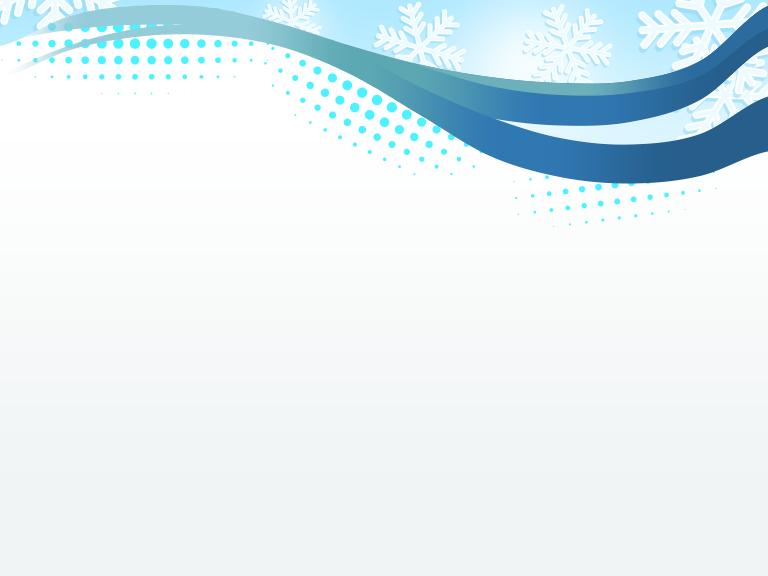
This background is drawn by a WebGL 2 fragment shader. Its source:

```glsl
#version 300 es
precision highp float;
// Winter header: blue ribbons, snowflakes and halftone dots over a pale gradient.
uniform vec2 u_resolution;
out vec4 outColor;

float px; // size of one pixel in canvas units

// Ribbon edges: heights below the top at steps of 0.7 across the canvas
const float crest[12] = float[](.46, .16, .055, .075, .235, .455, .645, .77, .83, .81, .61, .05);
const float seam[12] = float[](.46, .16, .055, .075, .235, .455, .66, .86, .95, .93, .76, .28);
const float middle[12] = float[](.9, .7, .6, .6, .6, .8, 1., 1.18, 1.255, 1.22, 1., .46);
const float lowerTop[12] = float[](.46, .16, .055, .075, .235, .50, .87, 1.17, 1.38, 1.445, 1.34, .96);
const float base[12] = float[](.78, .50, .365, .352, .465, .74, 1.15, 1.56, 1.77, 1.835, 1.76, 1.51);

float spline(float k[12], float x) {
  float s = clamp(x / .7, 0., 10.999);
  int i = int(s);
  float t = fract(s);
  float a = k[max(i - 1, 0)], b = k[i], c = k[i + 1], d = k[min(i + 2, 11)];
  return b + .5 * t * (c - a + t * (2. * a - 5. * b + 4. * c - d + t * (3. * (b - c) + d - a)));
}

float cover(float d) { return clamp(.5 + d / px, 0., 1.); }

mat2 rotate(float a) { return mat2(cos(a), sin(a), -sin(a), cos(a)); }

float segment(vec2 p, vec2 a, vec2 b) {
  vec2 q = p - a, d = b - a;
  return length(q - d * clamp(dot(q, d) / dot(d, d), 0., 1.));
}

// Six mirrored arms with slanted branches, unit radius
float snowflake(vec2 p) {
  float a = mod(atan(p.x, p.y) + .5236, 1.0472) - .5236;
  vec2 q = length(p) * vec2(abs(sin(a)), cos(a));
  float d = segment(q, vec2(0), vec2(0, .94));
  for (int i = 0; i < 3; i++) {
    float h = .3 + .22 * float(i);
    d = min(d, segment(q, vec2(0, h), vec2(.2, h + .19)));
  }
  return d - .055;
}

// Rotated dot grid whose dots shrink away from the centre
float halftone(vec2 p, vec2 centre, vec2 extent, float angle, float size) {
  vec2 q = rotate(-angle) * (p - centre) / .166;
  vec2 cell = floor(q + .5);
  vec2 e = cell * .166 / extent;
  float r = size * max(1. - dot(e, e), 0.);
  return cover(r - length(q - cell) * .166) * smoothstep(0., .006, r);
}

vec3 skyColor(vec2 p) {
  vec3 c = mix(vec3(.86, .96, 1), vec3(.68, .91, 1), smoothstep(1.4, -.1, p.y));
  c = mix(c, vec3(1), .85 * exp(-2.2 * dot(p - vec2(5.3, .65), p - vec2(5.3, .65))));
  c = mix(c, vec3(1), .55 * exp(-9. * dot(p - vec2(2.95, .25), p - vec2(2.95, .25))));
  const vec3 flakes[6] = vec3[](vec3(.55, -.25, .72), vec3(2.92, .22, .3), vec3(4.2, .48, .46),
    vec3(5.68, .48, .44), vec3(7.25, .95, .66), vec3(7.12, .25, .74));
  for (int i = 0; i < 6; i++) {
    vec3 f = flakes[i];
    vec2 q = rotate(.12 * float(i)) * (p - f.xy) / f.z;
    float shade = cover(-snowflake(q + vec2(.05, -.03)) * f.z);
    float d = snowflake(q) * f.z;
    c = mix(c, vec3(.56, .85, .96), .55 * shade);
    c = mix(c, vec3(1), cover(-d));
    c = mix(c, vec3(.88, .97, 1), cover(-d - .028 * f.z) * .6);
  }
  return c;
}

// Teal on the left turning to deep blue on the right; shift moves the turn
vec3 ribbonColor(float x, float shift) {
  vec3 c = mix(vec3(.58, .80, .85), vec3(.36, .66, .70), smoothstep(2.4, 3.6, x));
  c = mix(c, vec3(.19, .47, .70), smoothstep(4., 5.5, x + shift));
  return mix(c, vec3(.15, .37, .55), smoothstep(5.8, 7.3, x + shift));
}

void main() {
  px = 5.76 / u_resolution.y;
  vec2 p = gl_FragCoord.xy / u_resolution * vec2(7.68, 5.76);
  p.y = 5.76 - p.y;
  float x = p.x, y = p.y;

  // Page gradient and dots
  vec3 color = mix(vec3(1), vec3(.94, .955, .957), smoothstep(.8, 5.6, y));
  float dots = halftone(p, vec2(1.35, .27), vec2(1.6, .72), 0., .055);
  dots = max(dots, halftone(p, vec2(3.77, 1.), vec2(1.4, .64), .46, .052));
  dots = max(dots, halftone(p, vec2(6.15, 1.85), vec2(1.2, .45), -.13, .034));
  color = mix(color, vec3(.3, .95, 1), dots);

  float top = spline(crest, x), bottom = spline(base, x), low = spline(lowerTop, x);
  float mid = spline(middle, x), fold = spline(seam, x);

  // Sky above the ribbons and in the opening between them
  float opening = cover(y - mid) * cover(low - y) * step(4.6, x);
  color = mix(color, skyColor(p), max(cover(top - y), opening));

  // Upper ribbon, split into two strands at the left
  float body = cover(y - top) * cover(min(mid, bottom) - y);
  float t = 1.85 - x;
  float slit = cover(y - .245 - .07 * t * t * t * t / (t * t + 1.)) * cover(.245 + .02 * t + .14 * t * t - y);
  body *= 1. - slit * step(0., t);
  float fade = smoothstep(0., .9, x);
  color = mix(color, ribbonColor(x, 0.), body * fade);

  // Light strand along the crest
  float strand = cover(y - top) * cover(fold - y) * step(4.2, x);
  vec3 strandColor = mix(vec3(.42, .69, .73), vec3(.17, .42, .62), smoothstep(5.8, 7., x));
  color = mix(color, strandColor, strand);

  // Lower ribbon
  float lower = cover(y - low) * cover(bottom - y) * smoothstep(3., 3.9, x);
  color = mix(color, ribbonColor(x, .45), lower);

  outColor = vec4(color, 1);
}
```
